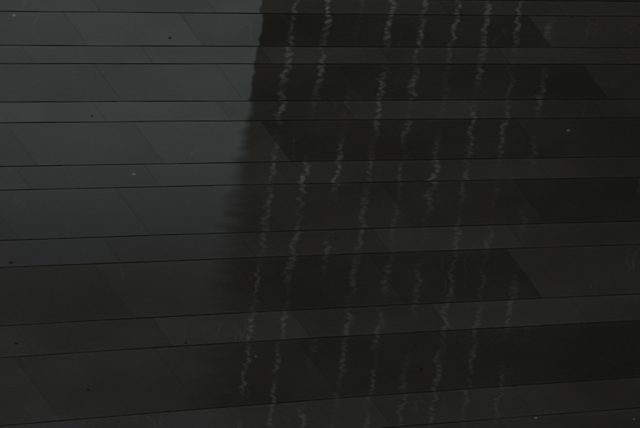
A WebGL 2 fragment shader for this texture:

```glsl
#version 300 es
precision highp float;

uniform vec2 u_resolution;
out vec4 fragColor;

const float WIDE_SHARE = 0.665;     // part of each course pair taken by the wide slab
const float STREAK_GAP = 0.0752;
const float STREAK_COUNT = 9.0;
const vec3 WET_TINT = vec3(1.01, 1.0, 0.96);
const vec3 SKY_TINT = vec3(0.965, 1.01, 1.0);

float hash(vec2 p) {
  vec3 q = fract(vec3(p.xyx) * 0.1031);
  q += dot(q, q.yzx + 33.33);
  return fract((q.x + q.y) * q.z);
}

vec2 gradientAt(vec2 cell) {
  float angle = 6.2832 * hash(cell + 71.0);
  return vec2(cos(angle), sin(angle));
}

float gradientNoise(vec2 p) {
  vec2 i = floor(p), f = fract(p);
  vec2 w = f * f * f * (f * (f * 6.0 - 15.0) + 10.0);
  vec2 e = vec2(1.0, 0.0);
  float low = mix(dot(gradientAt(i), f), dot(gradientAt(i + e), f - e), w.x);
  float high = mix(dot(gradientAt(i + e.yx), f - e.yx),
                   dot(gradientAt(i + 1.0), f - 1.0), w.x);
  return mix(low, high, w.y);
}

float fbm(vec2 p) {
  float sum = 0.0, gain = 0.6;
  for (int i = 0; i < 4; i++) {
    sum += gain * gradientNoise(p);
    p = mat2(1.6, 1.2, -1.2, 1.6) * p + 9.7;
    gain *= 0.5;
  }
  return sum;
}

float lineMask(float dist, float halfWidth, float pixel) {
  return 1.0 - smoothstep(halfWidth - 0.5 * pixel, halfWidth + pixel, abs(dist));
}

// Course number under perspective, converging towards the right
float courseCoord(vec2 p, float aspect) {
  float left = 17.4 - 34.94 / (p.y + 1.982);
  float right = 19.8 - 41.63 / (p.y + 2.064);
  return mix(left, right, p.x / aspect);
}

// Wavering vertical reflections, torn sideways by small ripples
float streaks(vec2 p, float row) {
  float wobble = 0.012 * gradientNoise(vec2(p.x * 10.0, p.y * 34.0 + row))
               + 0.010 * gradientNoise(vec2(p.x * 25.0, p.y * 110.0));
  float u = (p.x + 0.14 * p.y + wobble - 0.693) / STREAK_GAP;
  float id = floor(u + 0.5);
  float inside = step(0.0, id) * step(id, STREAK_COUNT - 1.0);
  float across = abs(u - id) * STREAK_GAP;
  float width = 0.007 + 0.005 * hash(vec2(id, row));
  float glow = 1.0 - smoothstep(0.25 * width, width, across);
  float torn = smoothstep(-0.3, 0.25, gradientNoise(vec2(p.x * 60.0, p.y * 130.0)));
  float patchy = smoothstep(-0.35, 0.2, gradientNoise(vec2(id * 3.7, p.y * 11.0)));
  return inside * glow * mix(0.3, 1.0, torn) * patchy * (1.0 - 0.05 * id);
}

// Sparse grit: one possible round speck in each cell
float specks(vec2 p, float cells, float chance, float pixel) {
  vec2 cell = floor(p * cells);
  vec2 centre = 0.25 + 0.5 * vec2(hash(cell + 3.1), hash(cell + 8.7));
  float radius = 0.0010 + 0.0015 * hash(cell + 5.3);
  float dist = length((fract(p * cells) - centre) / cells * vec2(0.7, 1.0));
  return step(hash(cell), chance) * lineMask(dist, radius, pixel);
}

void main() {
  float pixel = 1.0 / u_resolution.y;
  float aspect = u_resolution.x * pixel;
  vec2 p = vec2(gl_FragCoord.x * pixel, 1.0 - gl_FragCoord.y * pixel);

  // Alternating wide and narrow courses
  float course = courseCoord(p, aspect);
  float density = length(vec2(dFdx(course), dFdy(course))) / pixel;
  float phase = fract(course);
  float narrow = step(WIDE_SHARE, phase);
  float row = 2.0 * floor(course) + narrow;
  float seamDist = min(min(phase, 1.0 - phase), abs(phase - WIDE_SHARE)) / density;

  // Slanted joints split each course into slabs
  float slabWidth = mix(0.27, 0.36, clamp(row / 12.0, 0.0, 1.0));
  float along = (p.x - 0.75 * p.y) / slabWidth + hash(vec2(row, 4.0));
  float slab = hash(vec2(floor(along), row + 20.0));
  float jointDist = (fract(along + 0.5) - 0.5) * slabWidth * 0.8;

  // Bright sky reflection at the left, dark wet stone at the right
  float stain = fbm(p * vec2(4.0, 9.0) + row * 3.7);
  float grain = gradientNoise(p * vec2(110.0, 190.0));
  float ripple = gradientNoise(vec2(p.x * 14.0, p.y * 60.0));
  float depth = smoothstep(0.15, 0.7, p.y);
  float edge = 0.618 - 0.15 * p.y + 0.012 * (hash(vec2(row, 9.0)) - 0.5)
             + mix(0.006, 0.04, depth) * ripple;
  float soft = mix(0.004, 0.06, depth);
  float sky = 1.0 - smoothstep(edge - soft, edge + soft, p.x);
  float skyTone = mix(0.222, 0.138, smoothstep(0.25, 0.75, p.y + 0.1 * stain));
  float wetTone = 0.104 + 0.03 * smoothstep(0.25, 0.95, slab) * (1.0 - 0.5 * narrow)
                + 0.022 * narrow - 0.016 * smoothstep(1.1, aspect, p.x);
  float tone = mix(wetTone, skyTone + 0.018 * (slab - 0.5) + 0.008 * narrow, sky);
  tone += 0.03 * stain + 0.008 * grain;

  // Reflections, pale veins and grit
  float shine = mix(0.5, 1.0, hash(vec2(row, 31.0))) * mix(1.0, 0.5, depth);
  tone += 0.15 * shine * streaks(p, row) * (1.0 - sky);
  float vein = lineMask(fbm(p * vec2(9.0, 5.0) + slab * 30.0), 0.006, 0.01);
  tone += 0.02 * vein * smoothstep(0.15, 0.45, gradientNoise(p * 7.0 + row));
  tone += 0.12 * specks(p, 14.0, 0.012, pixel);
  tone = mix(tone, 0.06, 0.7 * specks(p + 3.0, 17.0, 0.025, pixel));

  // Faint joints and thin dark course seams
  float wear = smoothstep(-0.35, 0.2, gradientNoise(vec2(p.x * 6.0, row * 2.3)));
  tone *= 1.0 - 0.10 * lineMask(jointDist, 0.0006, pixel);
  tone += 0.008 * lineMask(seamDist - 0.004, 0.0008, pixel);
  tone = mix(tone, 0.06, mix(0.45, 0.8, wear) * lineMask(seamDist, 0.0009, pixel));

  fragColor = vec4(tone * mix(WET_TINT, SKY_TINT, smoothstep(0.12, 0.19, tone)), 1.0);
}
```
